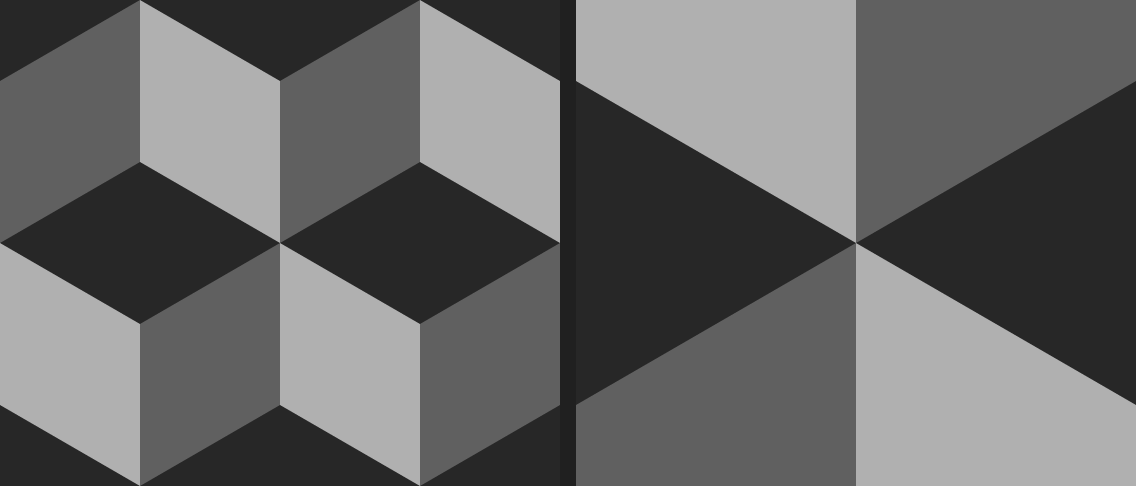
Left, the full canvas; right, a detail of the centre.
Reproduce this pattern procedurally as a Shadertoy shader.

```glsl
// Tumbling blocks: a seamless tiling of flat-shaded isometric cubes.
// Each point is folded into one of two staggered hexagons, which is split
// into a top, left and right rhombus; a grid of subsamples smooths the edges.

const vec2 REPEATS = vec2(2.0, 1.0);    // whole repeats across and down
const vec2 CELL = vec2(1.0, 6.0);       // one repeat: cube widths, half cube edges
const vec2 LOWER_CUBE = vec2(0.5, 2.0); // cube centres within a repeat
const vec2 UPPER_CUBE = vec2(0.0, 5.0);
const vec3 TOP_COLOR = vec3(0.153);
const vec3 LEFT_COLOR = vec3(0.69);
const vec3 RIGHT_COLOR = vec3(0.378);
const int SAMPLES = 4;                  // subsamples per pixel side

// Offset from the nearest wrapped copy of a cube centre
vec2 offsetFrom(vec2 p, vec2 center) {
    return mod(p - center + 0.5 * CELL, CELL) - 0.5 * CELL;
}

bool insideHexagon(vec2 q) {
    return 2.0 * abs(q.x) + abs(q.y) < 2.0;
}

// Colour of the cube face at an offset from the cube centre
vec3 faceColor(vec2 q) {
    if (q.y > 2.0 * abs(q.x)) return TOP_COLOR;
    return q.x < 0.0 ? LEFT_COLOR : RIGHT_COLOR;
}

vec3 cubePattern(vec2 uv) {
    vec2 p = uv * REPEATS * CELL;
    vec2 q = offsetFrom(p, LOWER_CUBE);
    if (!insideHexagon(q)) q = offsetFrom(p, UPPER_CUBE);
    return faceColor(q);
}

void mainImage(out vec4 fragColor, in vec2 fragCoord) {
    // Average the subsamples across the pixel
    vec3 sum = vec3(0.0);
    for (int j = 0; j < SAMPLES; j++) {
        for (int i = 0; i < SAMPLES; i++) {
            vec2 shift = (vec2(i, j) + 0.5) / float(SAMPLES) - 0.5;
            sum += cubePattern((fragCoord + shift) / iResolution.xy);
        }
    }
    fragColor = vec4(sum / float(SAMPLES * SAMPLES), 1.0);
}
```
